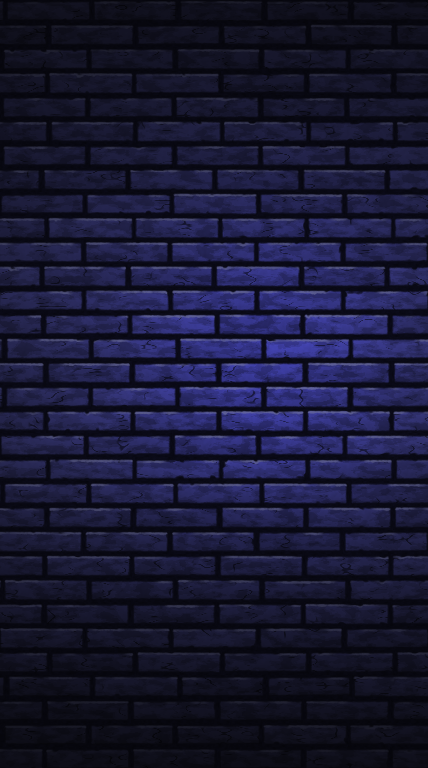
Give the GLSL for this texture, as a WebGL 1 fragment shader.

```glsl
precision highp float;

uniform vec2 u_resolution;

// Layout, in units of the canvas height
const vec2 PITCH = vec2(0.1126, 0.03142);
const vec2 BRICK_HALF = vec2(0.0534, 0.0123);
const float TOP_OFFSET = 0.0015;
const float ROW_PHASE = 0.52;
const float ROW_JITTER = 0.11;
const float SIZE_JITTER = 0.0014;
const float CORNER = 0.0022;
const float EDGE_WEAR = 0.0009;
const float CHIP_DEPTH = 0.0028;
const float RIM_WIDTH = 0.0016;

// Light
const vec2 LAMP = vec2(0.345, 0.525);
const vec2 LAMP_FALLOFF = vec2(1.75, 2.75);
const float CORE_FALLOFF = 32.0;

// Colours
const vec3 MORTAR = vec3(0.022, 0.022, 0.045);
const vec3 MORTAR_LIT = vec3(0.016, 0.016, 0.045);
const vec3 BRICK_DARK = vec3(0.038, 0.038, 0.058);
const vec3 BRICK_LIT = vec3(0.180, 0.182, 0.385);
const vec3 CORE_GLOW = vec3(0.045, 0.045, 0.215);
const vec3 RIM = vec3(0.43, 0.44, 0.64);

float hash(vec2 p) {
    vec3 q = fract(vec3(p.xyx) * 0.1031);
    q += dot(q, q.yzx + 33.33);
    return fract((q.x + q.y) * q.z);
}

vec2 gradient(vec2 cell) {
    float angle = 6.28318 * hash(cell);
    return vec2(cos(angle), sin(angle));
}

float gradientNoise(vec2 p) {
    vec2 i = floor(p);
    vec2 f = p - i;
    vec2 u = f * f * f * (f * (f * 6.0 - 15.0) + 10.0);
    vec2 e = vec2(0.0, 1.0);
    float low = mix(dot(gradient(i), f),
                    dot(gradient(i + e.yx), f - e.yx), u.x);
    float high = mix(dot(gradient(i + e), f - e),
                     dot(gradient(i + e.yy), f - e.yy), u.x);
    return mix(low, high, u.y);
}

float fbm(vec2 p) {
    float sum = 0.0;
    float amplitude = 1.0;
    for (int i = 0; i < 4; i++) {
        sum += amplitude * gradientNoise(p);
        p = p * 2.03 + 17.3;
        amplitude *= 0.5;
    }
    return sum;
}

float roundedBox(vec2 p, vec2 halfSize, float radius) {
    vec2 d = abs(p) - halfSize + radius;
    return length(max(d, 0.0)) + min(max(d.x, d.y), 0.0) - radius;
}

void main() {
    float pixel = 1.0 / u_resolution.y;
    vec2 p = gl_FragCoord.xy * pixel;

    // Running bond with a slight slip per row
    vec2 grid = vec2(p.x, p.y - 1.0 - TOP_OFFSET) / PITCH;
    float row = floor(grid.y);
    float slip = ROW_JITTER * (hash(vec2(row + 71.0, 5.0)) - 0.5);
    grid.x -= ROW_PHASE + 0.5 * mod(row, 2.0) + slip;
    vec2 id = floor(grid) + vec2(20.0, 60.0);
    vec2 local = (fract(grid) - 0.5) * PITCH;
    float seed = hash(id);
    float seedB = hash(id + 37.0);

    // Worn brick outline
    vec2 grain = p + id * 0.37;
    vec2 halfSize = BRICK_HALF + SIZE_JITTER * (vec2(seed, seedB) - 0.5);
    float ragged = fbm(grain * 150.0);
    float chip = smoothstep(0.2, 0.55, gradientNoise(grain * 75.0 + 9.0));
    local.y += 0.012 * (seedB - 0.5) * local.x;
    float dist = roundedBox(local, halfSize, CORNER);
    dist += EDGE_WEAR * ragged + CHIP_DEPTH * chip * seed;
    float brickMask = 1.0 - smoothstep(-pixel, pixel, dist);

    // Lamp pool and its saturated core
    vec2 toLamp = p - LAMP;
    vec2 falloff = toLamp * LAMP_FALLOFF;
    float light = exp(-dot(falloff, falloff));
    float core = exp(-CORE_FALLOFF * dot(toLamp, toLamp));

    // Broad painted patches and fine cracks
    float patches = fbm(grain * vec2(40.0, 95.0));
    float tone = 0.76 + 0.15 * smoothstep(-0.24, -0.12, patches);
    tone += 0.13 * smoothstep(0.06, 0.18, patches) + 0.06 * ragged;
    tone += 0.2 * (seed - 0.5) + 0.1 * local.y / BRICK_HALF.y;
    float vein = abs(gradientNoise(grain * vec2(45.0, 110.0) + 4.0));
    float broken = smoothstep(0.1, 0.35, gradientNoise(grain * 42.0 + 23.0));
    tone *= 1.0 - 0.5 * broken * (1.0 - smoothstep(0.02, 0.07, vein));
    tone *= mix(0.62, 1.0, smoothstep(0.0, 0.0022, -dist));
    vec3 brick = (mix(BRICK_DARK, BRICK_LIT, light) + CORE_GLOW * core) * tone;

    // Broken highlight along the upper edge
    float depth = halfSize.y - local.y - CHIP_DEPTH * chip * seed;
    depth += EDGE_WEAR * 1.5 * ragged;
    float rim = 1.0 - smoothstep(RIM_WIDTH * 0.5, RIM_WIDTH + pixel, abs(depth - 0.001));
    rim *= smoothstep(-0.2, 0.25, gradientNoise(grain * vec2(32.0, 12.0)) + 0.4 * (seedB - 0.4));
    brick = mix(brick, RIM * (0.12 + 0.88 * light), 0.75 * rim);

    vec3 mortar = (MORTAR + MORTAR_LIT * light) * (1.0 + 0.35 * ragged);
    gl_FragColor = vec4(mix(mortar, brick, brickMask), 1.0);
}
```
